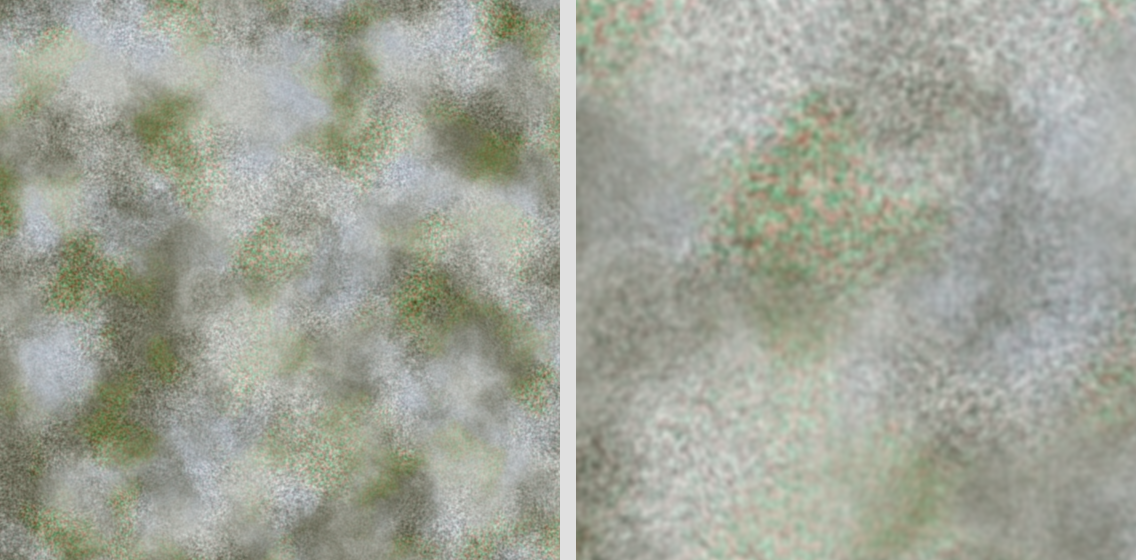
Left, the full canvas; right, a detail of the centre.
Give the GLSL for this texture, as a Shadertoy shader.

```glsl
const vec3 DARK_OLIVE = vec3(0.435, 0.435, 0.365);
const vec3 PALE_GREY  = vec3(0.735, 0.743, 0.722);
const vec3 MOSS_TINT  = vec3(-0.012, 0.016, -0.085);
const vec3 COOL_TINT  = vec3(-0.025, -0.005, 0.050);
const vec3 FLECK_TINT = vec3(0.16, -0.10, -0.04);

const float CLOUD_SCALE = 4.6;             // cloud cells across the canvas
const float CLOUD_WARP  = 0.025;
const vec2  CLOUD_RANGE = vec2(-0.60, 0.40);
const float MOSS_SCALE  = 7.0;
const float COOL_SCALE  = 5.0;
const float FLECK_SCALE = 125.0;
const vec2  FIBRE_SCALE = vec2(48.0, 185.0); // along and across a strand
const int   FIBRE_LAYERS = 5;
const float FIBRE_CONTRAST = 0.17;
const float GRIT_SCALE = 210.0;
const float GRIT_CONTRAST = 0.09;
const float TAU = 6.2831853;

// Integer hash giving a unit gradient for each lattice point
vec2 gradientAt(ivec2 cell) {
    uint h = uint(cell.x) * 1597334677u ^ uint(cell.y) * 3812015801u;
    h = (h ^ (h >> 16)) * 2246822519u;
    h = (h ^ (h >> 13)) * 3266489917u;
    h ^= h >> 16;
    float angle = TAU * float(h & 65535u) / 65536.0;
    return vec2(cos(angle), sin(angle));
}

float gradientNoise(vec2 p) {
    ivec2 cell = ivec2(floor(p));
    vec2 f = fract(p);
    vec2 u = f * f * f * (f * (f * 6.0 - 15.0) + 10.0);
    float a = dot(gradientAt(cell), f);
    float b = dot(gradientAt(cell + ivec2(1, 0)), f - vec2(1, 0));
    float c = dot(gradientAt(cell + ivec2(0, 1)), f - vec2(0, 1));
    float d = dot(gradientAt(cell + ivec2(1, 1)), f - vec2(1, 1));
    return mix(mix(a, b, u.x), mix(c, d, u.x), u.y);
}

mat2 rotation(float angle) {
    float c = cos(angle), s = sin(angle);
    return mat2(c, s, -s, c);
}

float fbm(vec2 p, int octaves) {
    float sum = 0.0, amplitude = 1.0;
    mat2 turn = rotation(0.65);
    for (int i = 0; i < octaves; i++) {
        sum += amplitude * gradientNoise(p);
        p = turn * p * 2.03 + 17.3;
        amplitude *= 0.5;
    }
    return sum;
}

// Overlapping strands running in several directions, slightly bent
float fibres(vec2 p) {
    vec2 bend = vec2(gradientNoise(p * 14.0), gradientNoise(p * 14.0 + 31.7));
    p += 0.012 * bend;
    float sum = 0.0;
    for (int i = 0; i < FIBRE_LAYERS; i++) {
        vec2 q = rotation(0.3 + float(i) * 0.5 * TAU / float(FIBRE_LAYERS)) * p;
        sum += gradientNoise(q * FIBRE_SCALE + float(i) * 53.1);
    }
    return sum / sqrt(float(FIBRE_LAYERS));
}

void mainImage(out vec4 fragColor, in vec2 fragCoord) {
    vec2 p = fragCoord / iResolution.y;

    // Soft clouds set the tone
    vec2 warp = vec2(fbm(p * 9.0 + 3.1, 3), fbm(p * 9.0 + 41.9, 3));
    float cloud = fbm((p + CLOUD_WARP * warp) * CLOUD_SCALE + 8.4, 6);
    float light = smoothstep(CLOUD_RANGE.x, CLOUD_RANGE.y, cloud);
    vec3 color = mix(DARK_OLIVE, PALE_GREY, light);

    // Mossy patches and cool haze
    float moss = smoothstep(-0.1, 0.45, fbm(p * MOSS_SCALE + 71.2, 5));
    float cool = smoothstep(-0.25, 0.4, fbm(p * COOL_SCALE + 23.6, 4));
    color += MOSS_TINT * moss * (1.0 - 0.55 * light);
    color += COOL_TINT * cool * light * (1.0 - moss);

    // Fine strands and grit, fading where the haze is smooth
    float clarity = mix(0.4, 1.1, smoothstep(-0.3, 0.35, fbm(p * 6.0 + 97.5, 4)));
    float grain = FIBRE_CONTRAST * fibres(p)
                + GRIT_CONTRAST * gradientNoise(p * GRIT_SCALE + 5.7);
    color += grain * clarity;

    // Reddish and green flecks among the moss
    float fleck = gradientNoise(rotation(0.9) * p * FLECK_SCALE + 61.3);
    color += FLECK_TINT * fleck * clarity * (0.2 + 0.8 * moss);

    fragColor = vec4(clamp(color, 0.0, 1.0), 1.0);
}
```
